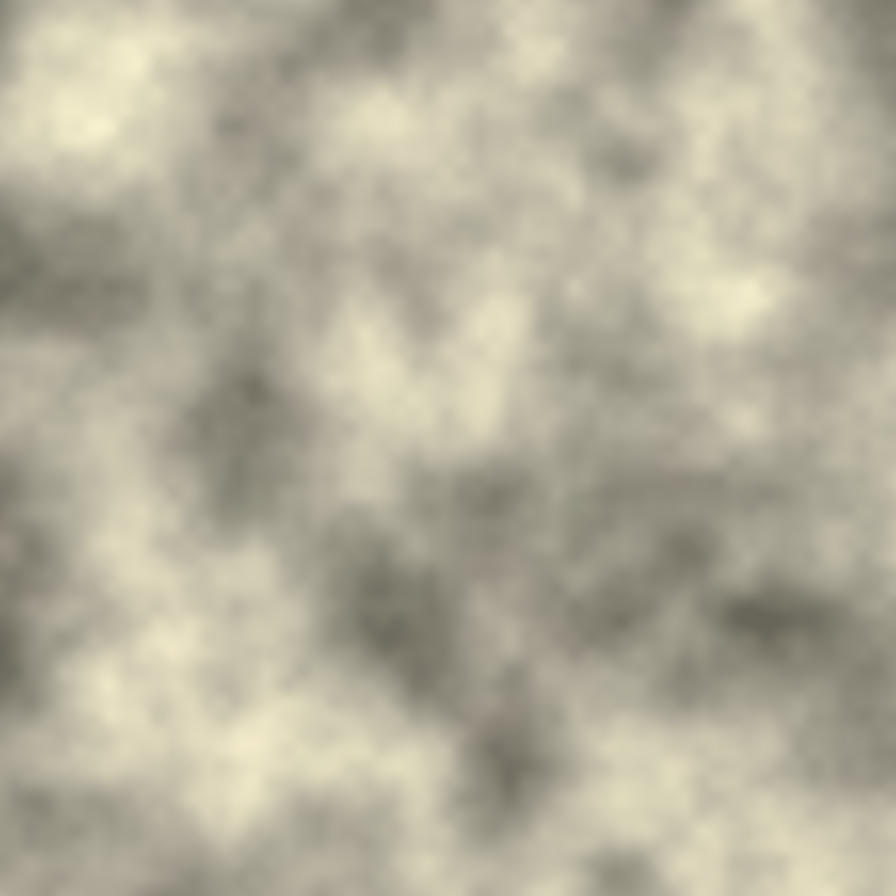
A Shadertoy shader for this texture:

```glsl
// Soft mottled cloud in warm stone greys and cream.
// Octaves of smooth lattice noise give a height, which a three-stop ramp colours;
// a second, very faint noise shifts the hue between rosy and green.

const vec3 SHADOW = vec3(0.41, 0.40, 0.35);
const vec3 STONE  = vec3(0.69, 0.67, 0.605);
const vec3 CREAM  = vec3(1.00, 0.97, 0.83);
const vec3 ROSY_SHIFT = vec3(0.005, -0.003, 0.002);

const float CLOUD_CELLS = 7.0;
const float TINT_CELLS = 11.0;
const float CONTRAST = 1.32;
const float MIDPOINT = 0.485;

float hash(vec2 cell) {
    vec3 q = fract(vec3(cell.xyx) * 0.1031);
    q += dot(q, q.yzx + 33.33);
    return fract((q.x + q.y) * q.z);
}

// Random lattice values joined by a smooth curve
float valueNoise(vec2 p) {
    vec2 cell = floor(p);
    vec2 f = fract(p);
    vec2 w = f * f * (3.0 - 2.0 * f);
    float low = mix(hash(cell), hash(cell + vec2(1.0, 0.0)), w.x);
    float high = mix(hash(cell + vec2(0.0, 1.0)), hash(cell + 1.0), w.x);
    return mix(low, high, w.y);
}

// Weighted mean of octaves, each twice as fine as the one before
float layeredNoise(vec2 p, int octaves, float gain) {
    float sum = 0.0;
    float total = 0.0;
    float weight = 1.0;
    for (int i = 0; i < octaves; i++) {
        sum += weight * valueNoise(p);
        total += weight;
        weight *= gain;
        p = p * 2.0 + vec2(17.3, 9.7);
    }
    return sum / total;
}

vec3 ramp(float t, vec3 dark, vec3 middle, vec3 bright) {
    vec3 lower = mix(dark, middle, clamp(2.0 * t, 0.0, 1.0));
    return mix(lower, bright, clamp(2.0 * t - 1.0, 0.0, 1.0));
}

void mainImage(out vec4 fragColor, in vec2 fragCoord) {
    vec2 uv = fragCoord / iResolution.y;

    // Cloud brightness
    float cloud = layeredNoise(uv * CLOUD_CELLS + vec2(41.0, 23.0), 4, 0.47);
    float tone = MIDPOINT + CONTRAST * (cloud - 0.5);
    vec3 color = ramp(tone, SHADOW, STONE, CREAM);

    // Faint hue drift
    float tint = 2.0 * layeredNoise(uv * TINT_CELLS + vec2(87.0, 61.0), 2, 0.5) - 1.0;
    color += tint * ROSY_SHIFT;

    fragColor = vec4(color, 1.0);
}
```
